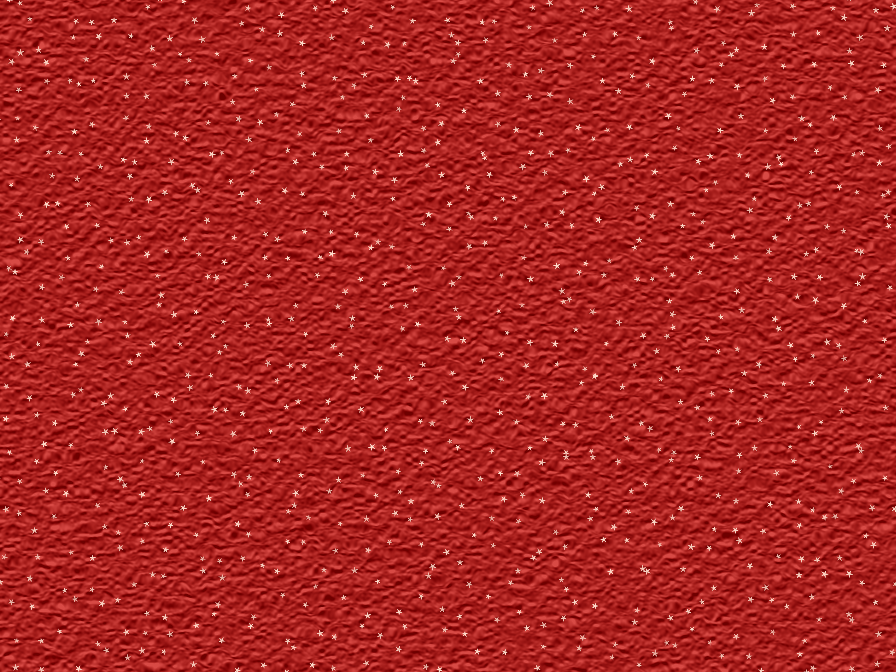
A Shadertoy shader for this texture:

```glsl
// Embossed red paper, finely wrinkled and strewn with tiny cream stars.

#define BASE_RED vec3(0.66, 0.12, 0.11)
#define SHADE_RED vec3(0.545, 0.045, 0.045)
#define LIT_RED vec3(0.765, 0.215, 0.20)
#define STAR_CREAM vec3(1.0, 0.88, 0.81)
#define GRAIN_SCALE vec2(115.0, 170.0)
#define LIGHT_STEP vec2(-0.12, 0.6)
#define RELIEF 3.8
#define STAR_ROWS 25.0
#define STAR_INNER 0.0017
#define STAR_OUTER 0.0050

const float TAU = 6.2831853;

float hash(vec2 p) {
    return fract(sin(dot(p, vec2(127.1, 311.7))) * 43758.5453);
}

float valueNoise(vec2 p) {
    vec2 cell = floor(p);
    vec2 f = fract(p);
    f = f * f * (3.0 - 2.0 * f);
    float low = mix(hash(cell), hash(cell + vec2(1.0, 0.0)), f.x);
    float high = mix(hash(cell + vec2(0.0, 1.0)), hash(cell + 1.0), f.x);
    return mix(low, high, f.y);
}

// Paper height: broad wrinkles plus finer, tilted ones
float paperHeight(vec2 p) {
    vec2 tilted = mat2(1.6, 0.9, -0.9, 1.6) * p;
    return valueNoise(p) + 0.4 * valueNoise(tilted + 37.0);
}

// Relief lit from above, coloured from shadow to highlight
vec3 paperColor(vec2 uv) {
    vec2 p = uv * GRAIN_SCALE;
    p.y += 1.2 * valueNoise(p * 0.45 + 11.0);
    float light = RELIEF * (paperHeight(p) - paperHeight(p + LIGHT_STEP));
    return light < 0.0 ? mix(BASE_RED, SHADE_RED, min(-light, 2.0))
                       : mix(BASE_RED, LIT_RED, min(light, 1.8));
}

// Coverage of a five-pointed star centred on the origin
float starMask(vec2 p, float turn, float size, float pixel) {
    float spoke = fract(5.0 * atan(p.y, p.x) / TAU + turn);
    float point = abs(2.0 * spoke - 1.0);
    float edge = size * mix(STAR_INNER, STAR_OUTER, point * point);
    return smoothstep(0.7 * pixel, -0.7 * pixel, length(p) - edge);
}

// One loosely placed star per cell, checked over the neighbouring cells
float starField(vec2 uv, float pixel) {
    vec2 home = floor(uv * STAR_ROWS);
    float cover = 0.0;
    for (int y = -1; y <= 1; y++) {
        for (int x = -1; x <= 1; x++) {
            vec2 cell = home + vec2(x, y);
            vec2 jitter = vec2(hash(cell + 3.7), hash(cell + 19.3));
            vec2 center = (cell + jitter) / STAR_ROWS;
            float size = mix(0.85, 1.15, hash(cell + 41.9));
            float glow = mix(0.75, 1.0, hash(cell + 67.1));
            float star = starMask(uv - center, hash(cell + 83.3), size, pixel);
            cover = max(cover, glow * star);
        }
    }
    return cover;
}

void mainImage(out vec4 fragColor, in vec2 fragCoord) {
    vec2 uv = fragCoord / iResolution.y;
    float pixel = 1.0 / iResolution.y;
    vec3 color = mix(paperColor(uv), STAR_CREAM, starField(uv, pixel));
    fragColor = vec4(color, 1.0);
}
```
